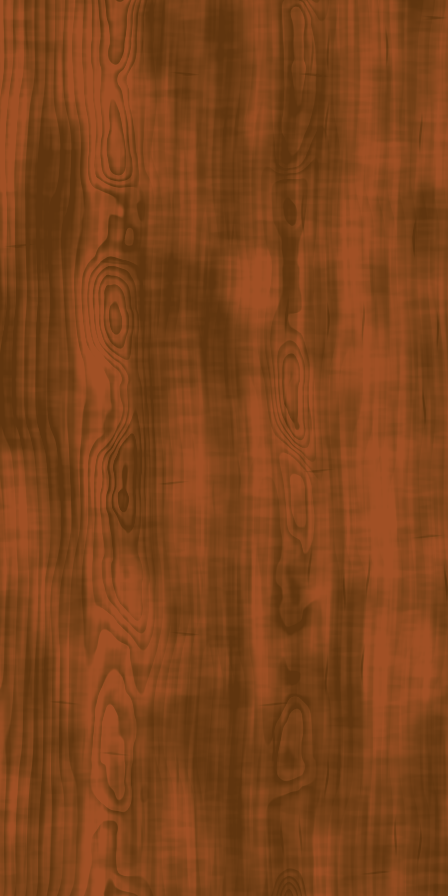
A WebGL 2 fragment shader for this texture:

```glsl
#version 300 es
precision highp float;

uniform vec2 u_resolution;
out vec4 fragColor;

const vec3 UMBER = vec3(0.37, 0.205, 0.055);
const vec3 BROWN = vec3(0.48, 0.265, 0.10);
const vec3 RUSSET = vec3(0.63, 0.315, 0.145);

vec2 hash2(vec2 cell) {
    vec2 q = vec2(dot(cell, vec2(127.1, 311.7)), dot(cell, vec2(269.5, 183.3)));
    return fract(sin(q) * 43758.5);
}

// Soft cellular noise: cell values blended by distance to jittered centres
float cellNoise(vec2 p) {
    vec2 base = floor(p);
    float total = 0.0;
    float weights = 0.0;
    for (int j = -1; j <= 1; j++) {
        for (int i = -1; i <= 1; i++) {
            vec2 cell = base + vec2(i, j);
            vec2 d = cell + 0.2 + 0.6 * hash2(cell) - p;
            float w = exp(-6.0 * dot(d, d));
            total += w * hash2(cell + 57.0).x;
            weights += w;
        }
    }
    return total / weights;
}

// Noise centred on zero, with its own scale and seed
float grain(vec2 p, vec2 scale, float seed) {
    return cellNoise(p * scale + seed) - 0.5;
}

float band(float x, float centre, float width) {
    float d = (x - centre) / width;
    return exp(-d * d);
}

// Growth ring: slow darkening, then a quick return to light
float ring(float phase) {
    float f = fract(phase);
    float soft = clamp(fwidth(phase), 0.12, 0.4);
    return smoothstep(0.3, 1.0 - soft, f) * (1.0 - smoothstep(1.0 - soft, 1.0, f));
}

// Sparse tapered strokes, one per grid cell at most
float strokes(vec2 p, vec2 grid, vec2 size, float share, float seed) {
    vec2 cell = floor(p * grid);
    vec2 rnd = hash2(cell + seed);
    vec2 d = (p - (cell + 0.3 + 0.4 * rnd) / grid) / size;
    d.x += 0.6 * sin(d.y * 2.5 + rnd.x * 6.0);
    float shape = 1.0 - smoothstep(0.2, 1.0, length(d));
    return shape * step(hash2(cell + seed + 9.0).y, share);
}

// Broad light and dark boards running up the panel
float boardTone(float x) {
    float tone = 0.20 * band(x, 0.21, 0.035) + 0.20 * band(x, 0.80, 0.10);
    tone += 0.10 * band(x, 0.02, 0.04) + 0.08 * band(x, 0.57, 0.03);
    tone -= 0.22 * band(x, 0.12, 0.05) + 0.14 * band(x, 0.34, 0.04);
    tone -= 0.17 * band(x, 0.50, 0.04) + 0.22 * band(x, 0.645, 0.035);
    return tone - 0.12 * band(x, 0.92, 0.02);
}

void main() {
    vec2 p = gl_FragCoord.xy / u_resolution.x;
    vec2 bent = p;
    bent.x += 0.006 * sin(p.y * 5.0 + 1.0) + 0.003 * sin(p.y * 13.0 + p.x * 9.0);

    // Clouded figure, from wide patches to faint cross ripples
    float tone = 0.47 + boardTone(bent.x);
    tone += 0.50 * grain(bent, vec2(6.0, 3.0), 3.0);
    tone += 0.50 * grain(bent, vec2(16.0, 7.0), 21.0);
    tone += 0.32 * grain(bent, vec2(24.0, 1.5), 47.0);
    tone += 0.22 * grain(p, vec2(11.0, 45.0), 65.0);
    tone += 0.12 * grain(p, vec2(30.0, 110.0), 83.0);

    // Fine upright fibres
    tone += 0.30 * grain(bent, vec2(75.0, 3.0), 11.0);
    tone += 0.20 * grain(bent, vec2(150.0, 9.0), 31.0);

    // Arched rings around two hearts, straightening on the flanks
    float leftHeart = band(bent.x, 0.265, 0.06);
    float rightHeart = band(bent.x, 0.655, 0.045);
    float heart = leftHeart + rightHeart;
    float offset = bent.x - (bent.x < 0.46 ? 0.265 : 0.655);
    float phase = 40.0 * sqrt(offset * offset + 0.0003);
    phase += heart * 9.0 * grain(p, vec2(7.0, 5.0), 5.0);
    phase += 1.6 * grain(p, vec2(9.0, 4.0), 39.0);
    phase += heart * 0.9 * grain(p, vec2(28.0, 20.0), 71.0);
    float leftFlank = 1.0 - smoothstep(0.18, 0.30, bent.x);
    float strength = 0.07 + 0.24 * heart + 0.20 * leftFlank;
    strength *= 0.65 + 1.2 * cellNoise(p * vec2(9.0, 5.0) + 91.0);
    tone += strength * (0.35 - ring(phase));

    // Dark pores along the grain and a few short cross marks
    float rightSide = smoothstep(0.45, 0.8, p.x);
    float pores = strokes(bent, vec2(24.0, 5.0), vec2(0.004, 0.055), 0.28, 13.0);
    tone -= (0.12 + 0.25 * rightSide) * pores;
    tone -= 0.28 * strokes(p, vec2(9.0, 8.0), vec2(0.028, 0.006), 0.12, 77.0);

    tone = clamp(tone, 0.0, 1.0);
    vec3 colour = mix(UMBER, BROWN, smoothstep(-0.1, 0.55, tone));
    colour = mix(colour, RUSSET, smoothstep(0.35, 1.0, tone));
    fragColor = vec4(colour, 1.0);
}
```
